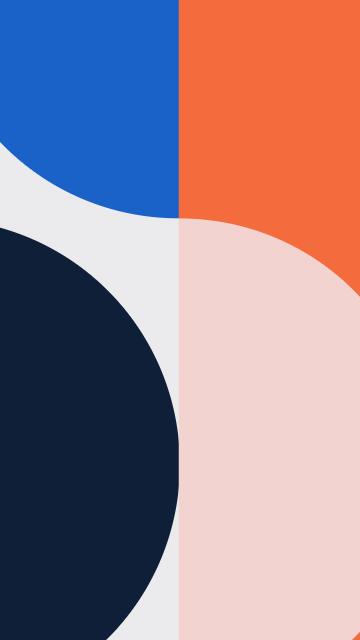
This background is drawn by a Shadertoy shader. Its source:

```glsl
// Flat geometric poster: two vertical panels cut by large discs of equal radius.
// Each disc is a signed distance, blended with a one-pixel smooth edge
// and clipped to its panel by the vertical seam.

// Coverage of the inside of a shape from its signed distance.
float fill(float dist, float pixel) {
    return clamp(0.5 - dist / pixel, 0.0, 1.0);
}

float disc(vec2 p, vec2 center) {
    return length(p - center) - 0.3841;
}

void mainImage(out vec4 fragColor, in vec2 fragCoord) {
    // Canvas height is one unit
    vec2 p = fragCoord / iResolution.y;
    float pixel = 1.0 / iResolution.y;

    vec3 blue   = vec3(0.10, 0.385, 0.785);
    vec3 orange = vec3(0.957, 0.42, 0.24);
    vec3 navy   = vec3(0.06, 0.122, 0.22);
    vec3 pink   = vec3(0.949, 0.828, 0.816);
    vec3 pale   = vec3(0.92, 0.92, 0.932);

    // Left panel: blue disc above, navy disc below
    vec3 left = mix(pale, blue, fill(disc(p, vec2(0.2783, 1.0430)), pixel));
    left = mix(left, navy, fill(disc(p, vec2(-0.1030, 0.2743)), pixel));

    // Right panel: pink disc on orange
    vec3 right = mix(orange, pink, fill(disc(p, vec2(0.2812, 0.2746)), pixel));

    // Vertical seam
    vec3 color = mix(right, left, fill(p.x - 0.2793, pixel));
    fragColor = vec4(color, 1.0);
}
```
